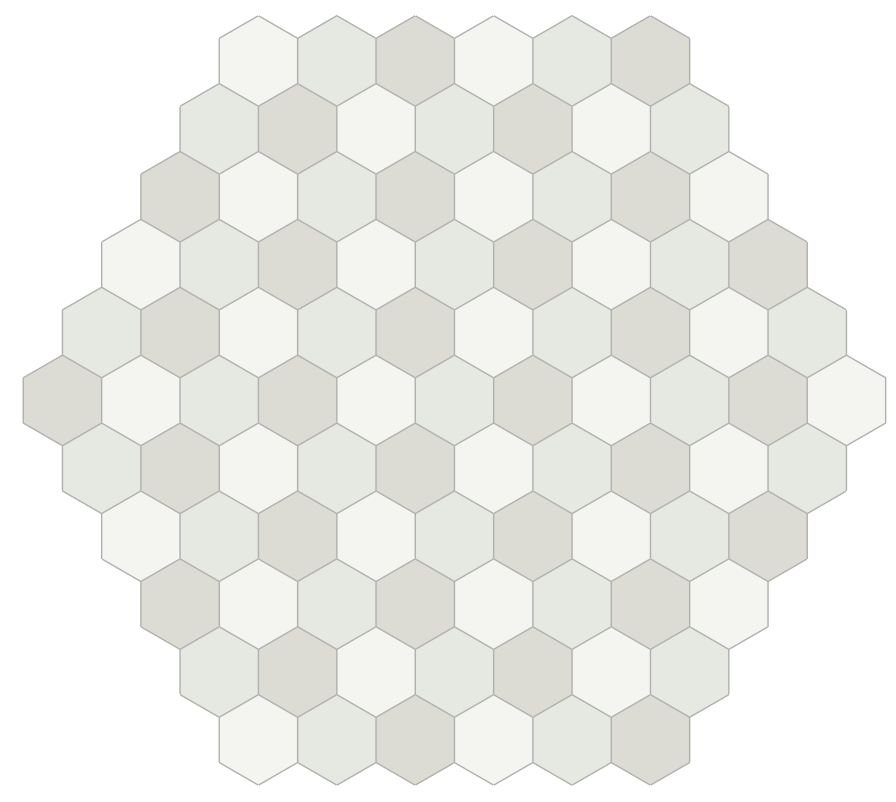
A Shadertoy shader for this pattern:

```glsl
const vec2  CENTER     = vec2(0.5072, 0.5007); // cluster middle, share of canvas
const float HEX_WIDTH  = 0.0875;               // flat-to-flat, share of canvas width
const float LINE_WIDTH = 0.018;                // in hexagon widths
const float RINGS      = 5.0;                  // rings around the middle hexagon
const float ROW_STEP   = 0.8660254;            // row spacing in hexagon widths

const vec3 BACKGROUND = vec3(1.0);
const vec3 SAND  = vec3(0.867, 0.863, 0.831);
const vec3 IVORY = vec3(0.957, 0.961, 0.941);
const vec3 MIST  = vec3(0.902, 0.910, 0.886);
const vec3 GROUT = vec3(0.690, 0.692, 0.685);

// Centre of the pointy-topped hexagon that holds p
vec2 hexCenter(vec2 p) {
    vec2 period = vec2(1.0, 2.0 * ROW_STEP);
    vec2 shift = 0.5 * period;
    vec2 a = round(p / period) * period;
    vec2 b = round((p - shift) / period) * period + shift;
    vec2 da = p - a, db = p - b;
    return dot(da, da) < dot(db, db) ? a : b;
}

float rowFromMiddle(vec2 cell) {
    return round(abs(cell.y) / ROW_STEP);
}

bool inCluster(vec2 cell) {
    float row = rowFromMiddle(cell);
    return row < RINGS + 0.5 && abs(cell.x) < RINGS - 0.5 * row + 0.25;
}

// Three tones cycle along each row, mirrored about the middle row
vec3 tileColor(vec2 cell) {
    if (!inCluster(cell)) return BACKGROUND;
    float tone = mod(cell.x + RINGS - 1.5 * rowFromMiddle(cell) + 0.5, 3.0);
    return tone < 1.0 ? SAND : tone < 2.0 ? IVORY : MIST;
}

void mainImage(out vec4 fragColor, in vec2 fragCoord) {
    float hexPixels = HEX_WIDTH * iResolution.x;
    vec2 p = (fragCoord - CENTER * iResolution.xy) / hexPixels;
    vec2 cell = hexCenter(p);
    vec2 local = p - cell;

    // Nearest side and the tile beyond it
    vec2 side = vec2(local.x < 0.0 ? -1.0 : 1.0, local.y < 0.0 ? -1.0 : 1.0);
    vec2 flatDir = vec2(side.x, 0.0);
    vec2 slantDir = side * vec2(0.5, ROW_STEP);
    vec2 dir = dot(local, flatDir) > dot(local, slantDir) ? flatDir : slantDir;
    vec2 neighbor = cell + dir;
    float edgePixels = (0.5 - dot(local, dir)) * hexPixels;

    // Tile fill, smoothed across the side
    vec3 color = mix(tileColor(neighbor), tileColor(cell), clamp(0.5 + edgePixels, 0.0, 1.0));

    // Grout by pixel coverage, only where a tile touches the side
    float halfLine = 0.5 * LINE_WIDTH * hexPixels;
    float grout = clamp(halfLine - edgePixels + 0.5, 0.0, 1.0)
                - clamp(-halfLine - edgePixels + 0.5, 0.0, 1.0);
    if (inCluster(cell) || inCluster(neighbor)) color = mix(color, GROUT, grout);

    fragColor = vec4(color, 1.0);
}
```
